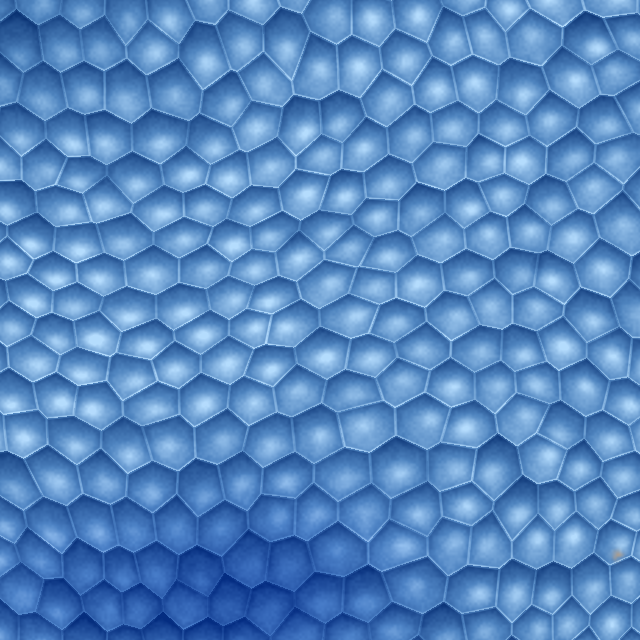
Give the GLSL for this texture, as a Shadertoy shader.

```glsl
// Blue embossed sheet of rounded, irregular hexagonal domes under soft light.
// A jittered honeycomb Voronoi gives the cells; each one gets a dark upper
// slope, a satin highlight and a thin pale seam, over broad light and shade.

const float CELLS = 14.2;       // cells across the canvas
const float ROW_STEP = 0.83;    // row spacing relative to cell width
const float JITTER = 0.40;      // irregularity of the cell centres

const vec3 DEEP_BLUE = vec3(0.09, 0.26, 0.51);
const vec3 MID_BLUE  = vec3(0.31, 0.52, 0.75);
const vec3 PALE_BLUE = vec3(0.67, 0.83, 0.97);
const vec3 PIT_TINT  = vec3(-0.02, -0.02, 0.06);
const vec3 SPECK_TAN = vec3(0.74, 0.62, 0.50);

vec2 hash22(vec2 p) {
    vec3 a = fract(vec3(p.xyx) * vec3(0.1031, 0.1030, 0.0973));
    a += dot(a, a.yzx + 33.33);
    return fract((a.xx + a.yz) * a.zy);
}

float valueNoise(vec2 p) {
    vec2 i = floor(p), f = fract(p);
    f = f * f * (3.0 - 2.0 * f);
    float low  = mix(hash22(i).x, hash22(i + vec2(1, 0)).x, f.x);
    float high = mix(hash22(i + vec2(0, 1)).x, hash22(i + vec2(1, 1)).x, f.x);
    return mix(low, high, f.y);
}

// Soft elliptical blob, one at its centre
float blob(vec2 p, vec2 centre, vec2 radius) {
    vec2 d = (p - centre) / radius;
    return exp(-dot(d, d));
}

// Lattice cell near q, shifted by a number of rows and columns
vec2 latticeId(vec2 q, vec2 shift) {
    float row = floor(q.y / ROW_STEP) + shift.y;
    return vec2(floor(q.x - 0.5 * mod(row, 2.0)) + shift.x, row);
}

vec2 cellCentre(vec2 id) {
    vec2 centre = vec2(id.x + 0.5 + 0.5 * mod(id.y, 2.0), (id.y + 0.5) * ROW_STEP);
    return centre + JITTER * (hash22(id + 57.0) - 0.5);
}

// Offset from the nearest centre, distance to the seam, and the cell id
void honeycomb(vec2 q, out vec2 offset, out float seam, out vec2 id) {
    float nearest = 1e3;
    vec2 centre = q;
    for (int j = -1; j <= 1; j++)
    for (int i = -1; i <= 1; i++) {
        vec2 candidate = latticeId(q, vec2(i, j));
        vec2 c = cellCentre(candidate);
        float d = dot(q - c, q - c);
        if (d < nearest) { nearest = d; centre = c; id = candidate; }
    }
    offset = q - centre;
    seam = 1e3;
    for (int j = -2; j <= 2; j++)
    for (int i = -2; i <= 2; i++) {
        vec2 toOther = cellCentre(latticeId(q, vec2(i, j))) - centre;
        float len = length(toOther);
        if (len > 0.001) seam = min(seam, 0.5 * len - dot(offset, toOther) / len);
    }
}

// Bend the rows gently
vec2 bend(vec2 uv) {
    vec2 sway = vec2(valueNoise(uv * 2.6 + 4.0), valueNoise(uv * 2.6 + 19.0)) - 0.5;
    return uv * CELLS + 1.3 * sway + vec2(0.0, 0.5 * sin(uv.x * 5.0 + 0.6)) + 20.0;
}

// Tone of one dome; flatness removes relief, tilt lowers the highlight
float domeTone(vec2 offset, float seam, float flatness, float tilt, float gloss) {
    vec2 fromGlint = (offset - vec2(0.03, -tilt)) * vec2(0.92, 1.1);
    float r2 = dot(fromGlint, fromGlint);
    float sheen = 0.32 * exp(-9.0 * r2) + 0.18 * exp(-34.0 * r2);
    float slope = -0.48 * offset.y;
    float rim = -0.13 * (1.0 - smoothstep(0.0, 0.2, seam));
    return sheen * gloss * (1.0 - 0.75 * flatness) + slope * (1.0 - 0.25 * flatness) + rim;
}

vec3 blueRamp(float tone) {
    vec3 lower = mix(DEEP_BLUE, MID_BLUE, clamp(tone * 2.0, -0.25, 1.0));
    return mix(lower, PALE_BLUE, clamp(tone * 2.0 - 1.0, 0.0, 1.1));
}

void mainImage(out vec4 fragColor, in vec2 fragCoord) {
    vec2 uv = fragCoord / iResolution.y;
    float pixel = CELLS / iResolution.y;

    vec2 offset, id;
    float seam;
    honeycomb(bend(uv), offset, seam, id);
    vec2 cellRandom = hash22(id + 11.0);

    // Broad light: shaded hollow below, dim upper left corner
    float pit = min(1.0, blob(uv, vec2(0.41, 0.06), vec2(0.23, 0.16))
                       + 0.55 * blob(uv, vec2(0.08, 0.06), vec2(0.22, 0.14)));
    float corner = blob(uv, vec2(0.02, 1.0), vec2(0.24, 0.20));
    float glow = blob(uv, vec2(0.38, 0.52), vec2(0.42, 0.30));
    float flatness = clamp(pit + 0.6 * corner, 0.0, 1.0);
    float tilt = mix(0.17, 0.04, smoothstep(0.0, 0.6, uv.x));

    // Domes with uneven gloss and fine satin grain
    float gloss = 0.75 + 0.5 * cellRandom.x;
    float tone = 0.42 + 0.06 * glow - 0.27 * pit - 0.13 * corner;
    tone += domeTone(offset, seam, flatness, tilt, gloss);
    tone += 0.09 * (cellRandom.y - 0.5);
    tone += 0.08 * (valueNoise(uv * 230.0) - 0.5) + 0.07 * (valueNoise(uv * 70.0) - 0.5);

    // Thin pale seams, broken in strength
    float line = 1.0 - smoothstep(0.008, 0.022 + pixel, seam);
    float lineStrength = mix(0.16, 0.44, valueNoise(uv * 24.0 + 7.0));
    tone += line * lineStrength * (1.0 - 0.6 * flatness);

    vec3 color = blueRamp(tone) + PIT_TINT * pit;

    // Small worn speck near the right edge
    float speck = blob(uv, vec2(0.965, 0.132), vec2(0.009, 0.008));
    color = mix(color, SPECK_TAN, 0.8 * speck * valueNoise(uv * 150.0));

    fragColor = vec4(clamp(color, 0.0, 1.0), 1.0);
}
```
